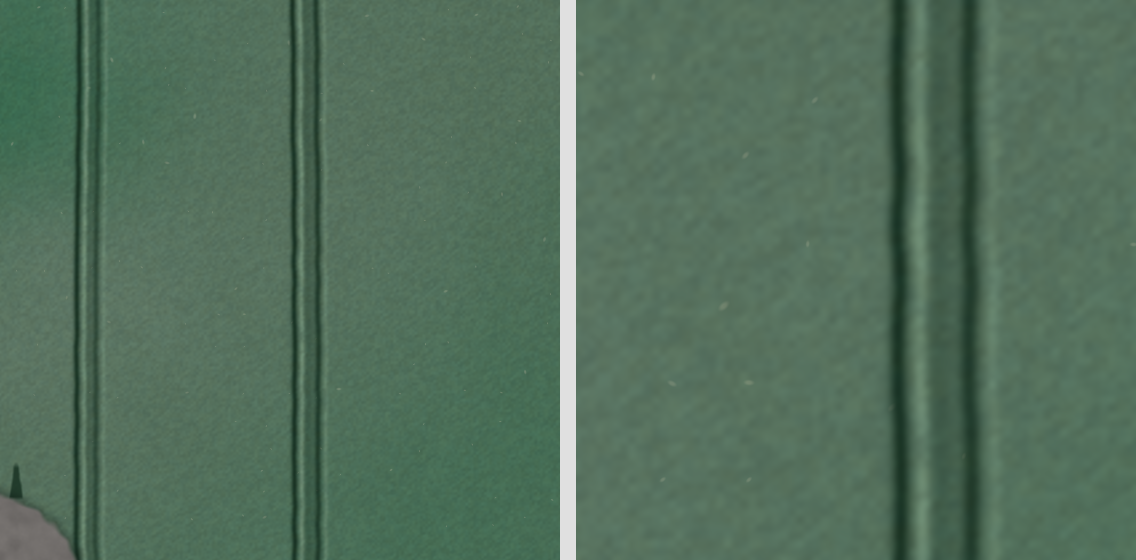
Left, the full canvas; right, a detail of the centre.
Give the GLSL for this texture, as a Shadertoy shader.

```glsl
// Worn green painted boards with two vertical beaded grooves and a bare lower corner.

const vec3 PAINT       = vec3(0.325, 0.435, 0.355);
const vec3 FRESH_PAINT = vec3(0.225, 0.415, 0.310);
const vec3 FADED_PAINT = vec3(0.385, 0.470, 0.405);
const vec3 GROOVE_DARK = vec3(0.095, 0.195, 0.135);
const vec3 BEAD_LIGHT  = vec3(0.440, 0.560, 0.465);
const vec3 SPECK_COLOR = vec3(0.500, 0.560, 0.470);
const vec3 BARE_COLOR  = vec3(0.440, 0.425, 0.415);

const int   GROOVES       = 2;
const float FIRST_GROOVE  = 0.137;
const float GROOVE_PITCH  = 0.389;
const float BEAD_WIDTH    = 0.034;   // first bead; the next one is wider
const float BEAD_GROWTH   = 0.008;
const float LINE_WIDTH    = 0.0050;
const float WOBBLE        = 0.0022;
const float GRAIN         = 0.075;
const float SPECK_CELLS   = 22.0;
const float SPECK_CHANCE  = 0.24;

float hash(vec2 p) {
    vec3 q = fract(vec3(p.xyx) * 0.1031);
    q += dot(q, q.yzx + 33.33);
    return fract((q.x + q.y) * q.z);
}

float noise(vec2 p) {
    vec2 i = floor(p), f = fract(p);
    f = f * f * (3.0 - 2.0 * f);
    return mix(mix(hash(i), hash(i + vec2(1, 0)), f.x),
               mix(hash(i + vec2(0, 1)), hash(i + vec2(1, 1)), f.x), f.y);
}

float fbm(vec2 p) {
    float sum = 0.0, amp = 0.5;
    for (int i = 0; i < 4; i++) {
        sum += amp * noise(p);
        p = mat2(1.6, 1.2, -1.2, 1.6) * p + 7.3;
        amp *= 0.5;
    }
    return sum / 0.9375;
}

// Soft vertical line, 1 at its centre
float line(float x, float center, float width) {
    float d = (x - center) / width;
    return exp(-d * d);
}

// Broad patches of fresh and faded paint
vec3 paint(vec2 uv) {
    float patches = fbm(uv * 4.0 + 2.0) - 0.5;
    float fresh = 1.1 * exp(-9.0 * dot(uv - vec2(0.0, 0.85), uv - vec2(0.0, 0.85)))
                + 0.55 * smoothstep(0.45, 1.3, uv.x + 0.5 - uv.y);
    float faded = 0.55 * exp(-14.0 * dot(uv - vec2(0.02, 0.42), uv - vec2(0.02, 0.42)))
                + 0.40 * exp(-8.0 * dot(uv - vec2(0.38, 0.65), uv - vec2(0.38, 0.65)));
    vec3 color = mix(PAINT, FRESH_PAINT, clamp(fresh + 0.5 * patches, 0.0, 1.0));
    return mix(color, FADED_PAINT, clamp(faded + 0.8 * patches, 0.0, 1.0));
}

// Dark slot, lit bead, softer slot and lit rim
vec3 addGroove(vec3 color, vec2 uv, float id) {
    float bead = BEAD_WIDTH + BEAD_GROWTH * id;
    float lean = mix(0.005, -0.003, id) * smoothstep(0.4, 1.0, uv.y);
    float x = uv.x - FIRST_GROOVE - GROOVE_PITCH * id - lean;
    x += WOBBLE * (noise(vec2(id * 9.0, uv.y * 32.0)) - 0.5);
    float wear = 0.75 + 0.5 * noise(vec2(uv.x * 50.0, uv.y * 45.0));
    color = mix(color, GROOVE_DARK, 0.35 * line(x, 0.55 * bead, 0.30 * bead));
    color = mix(color, BEAD_LIGHT, 0.75 * wear * line(x, 0.013, LINE_WIDTH));
    color = mix(color, BEAD_LIGHT, 0.40 * wear * line(x, bead + 0.014, 0.8 * LINE_WIDTH));
    color = mix(color, GROOVE_DARK, mix(0.62, 0.82, id) * line(x, bead, 1.2 * LINE_WIDTH));
    return mix(color, GROOVE_DARK, 0.95 * line(x, 0.0, 1.1 * LINE_WIDTH));
}

// Small pale scuffs, one at most in each cell
float specks(vec2 uv) {
    vec2 cell = floor(uv * SPECK_CELLS);
    vec2 offset = 0.25 + 0.5 * vec2(hash(cell + 11.0), hash(cell + 47.0));
    vec2 p = fract(uv * SPECK_CELLS) - offset;
    float angle = 6.2832 * hash(cell + 83.0);
    p = mat2(cos(angle), -sin(angle), sin(angle), cos(angle)) * p;
    float size = mix(0.06, 0.16, pow(hash(cell + 5.0), 3.0));
    float present = step(hash(cell + 29.0), SPECK_CHANCE);
    return present * smoothstep(1.0, 0.2, length(p / vec2(size, 0.55 * size)));
}

void mainImage(out vec4 fragColor, in vec2 fragCoord) {
    vec2 uv = fragCoord / iResolution.xy;
    vec3 color = paint(uv);

    color = mix(color, SPECK_COLOR, 0.6 * specks(uv));
    for (int i = 0; i < GROOVES; i++) color = addGroove(color, uv, float(i));

    // Brushed grain, slanted and fine
    vec2 slanted = mat2(0.8, -0.6, 0.6, 0.8) * uv;
    float grain = noise(slanted * vec2(90.0, 190.0)) + noise(uv * 210.0) - 1.0;
    color *= 1.0 + GRAIN * grain;
    color += 0.012 * (noise(uv * 120.0 + 31.0) - 0.5) * vec3(1.0, 0.2, -1.0);

    // Dark tapered chip
    vec2 chip = uv - vec2(0.029, 0.108);
    float chipWidth = 0.011 * (1.0 - chip.y / 0.068) + 0.003 * noise(uv * 90.0);
    float chipMask = smoothstep(0.003, -0.003, abs(chip.x) - chipWidth)
                   * smoothstep(-0.002, 0.006, chip.y) * smoothstep(0.068, 0.055, chip.y);
    color = mix(color, GROOVE_DARK, 0.85 * chipMask);

    // Bare rounded corner with a shaded edge
    float edge = length((uv - vec2(-0.06, -0.08)) / vec2(0.215, 0.205)) - 1.0;
    edge += 0.04 * (noise(uv * 60.0) - 0.5);
    color *= 1.0 - 0.25 * exp(-pow(edge / 0.06, 2.0));
    vec3 bare = BARE_COLOR * (0.9 + 0.2 * fbm(uv * 40.0));
    color = mix(color, bare, smoothstep(0.03, -0.03, edge));

    fragColor = vec4(color, 1.0);
}
```
